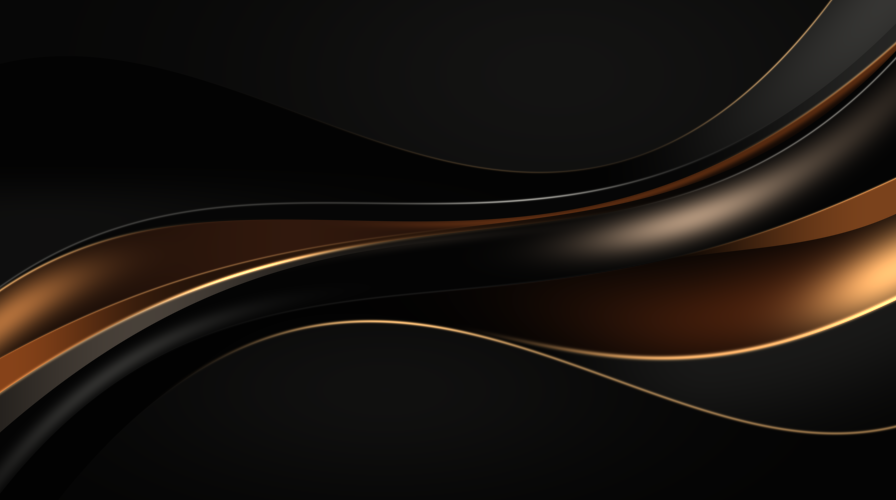
A Shadertoy shader for this background:

```glsl
// Draws flowing black, copper and steel ribbons with fine gilded edges.

// Bell-shaped falloff around a centre.
float bell(float x, float centre, float width) {
    float t = (x - centre) / width;
    return exp(-t * t);
}

// Quartic through five heights spaced evenly across the canvas.
float wave(float x, vec4 h, float last) {
    float s = x * 4.0;
    float a = s - 1.0, b = s - 2.0, c = s - 3.0, d = s - 4.0;
    return h.x * a * b * c * d / 24.0 - h.y * s * b * c * d / 6.0
         + h.z * s * a * c * d / 4.0 - h.w * s * a * b * d / 6.0
         + last * s * a * b * c / 24.0;
}

// Approximate distance below a wave, in canvas heights.
float depth(vec2 p, vec4 h, float last) {
    float y = wave(p.x, h, last);
    float slope = (wave(p.x + 0.002, h, last) - y) / 0.002;
    slope *= iResolution.y / iResolution.x;
    return (y - p.y) / sqrt(1.0 + slope * slope);
}

float below(float d) {
    float px = 0.8 / iResolution.y;
    return smoothstep(-px, px, d);
}

// Soft thin stroke along a wave.
float stroke(float d, float width) {
    return bell(d, 0.0, max(width, 0.7 / iResolution.y));
}

void mainImage(out vec4 fragColor, in vec2 fragCoord) {
    vec2 p = fragCoord / iResolution.xy;
    float x = p.x, y = p.y;
    vec3 steel = vec3(0.62, 0.52, 0.43);
    vec3 gold = vec3(0.95, 0.72, 0.44);
    vec3 copper = vec3(0.50, 0.24, 0.08);
    vec3 graphite = vec3(1.0, 0.99, 0.95);

    float crest = depth(p, vec4(0.872, 0.826, 0.677, 0.716), 1.198);
    float silver = depth(p, vec4(0.426, 0.586, 0.593, 0.660), 0.953);
    float ribbon = depth(p, vec4(0.419, 0.558, 0.558, 0.635), 0.914);
    float fold = depth(p, vec4(0.284, 0.465, 0.542, 0.619), 0.898);
    float rim = depth(p, vec4(0.214, 0.442, 0.533, 0.605), 0.884);
    float band = depth(p, vec4(0.135, 0.419, 0.519, 0.570), 0.826);
    float sash = depth(p, vec4(0.012, 0.342, 0.419, 0.484), 0.644);
    float hem = depth(p, vec4(-0.544, 0.302, 0.347, 0.281), 0.400);
    float base = depth(p, vec4(-0.163, 0.288, 0.342, 0.200), 0.147);

    // Backdrop
    vec3 col = graphite * (0.025 + 0.05 * bell(x, 0.62, 0.35) * bell(y, 0.85, 0.35));

    // Upper black sweep, paler toward its lower left and right end
    float sheen = 0.045 * smoothstep(0.68, 0.56, y) * bell(x, 0.05, 0.3)
                + 0.20 * smoothstep(0.66, 1.0, x) * bell(silver, -0.05, 0.14);
    col = mix(col, graphite * (0.012 + sheen), below(crest));
    col += gold * stroke(crest, 0.002) * (0.18 * bell(x, 0.55, 0.15) + 0.6 * bell(x, 0.88, 0.1));

    // Silver crease
    col = mix(col, graphite * (0.025 + 0.12 * smoothstep(0.75, 1.0, x)), below(silver));
    col += graphite * stroke(silver, 0.0022) * (0.18 + 0.4 * bell(x, 0.58, 0.1)) * smoothstep(0.9, 0.65, x);

    // Copper ribbon
    vec3 bronze = vec3(0.17, 0.085, 0.045) * (0.35 + 0.75 * bell(x, 0.33, 0.22));
    bronze += vec3(0.62, 0.40, 0.21) * bell(x, 0.0, 0.1) * bell(ribbon, 0.055, 0.045);
    bronze += copper * 0.55 * bell(ribbon, 0.006, 0.009) * smoothstep(0.35, 0.6, x);
    col = mix(col, bronze, below(ribbon));
    col += gold * stroke(ribbon, 0.0025) * (0.65 * bell(x, 0.0, 0.14) + 0.45 * smoothstep(0.75, 1.0, x));

    // Burnt fold and its bright rim
    vec3 ember = copper * (bell(x, 0.0, 0.14) + 0.3 * bell(x, 0.4, 0.25)) + 0.015;
    col = mix(col, ember, below(fold));
    col += gold * 0.35 * stroke(fold, 0.002) * bell(x, 0.2, 0.2);

    // Steel tube on the right, grey strip on the left
    float shine = bell(x, 0.765, 0.11) + 0.28 * bell(x, 0.93, 0.14);
    vec3 tube = steel * shine * bell(rim, 0.052, 0.037) + 0.014;
    vec3 strip = vec3(0.27, 0.24, 0.21) * bell(x, 0.16, 0.19) * (1.0 - below(band));
    strip += vec3(0.07, 0.06, 0.05) * bell(x, 0.48, 0.12) * bell(rim, 0.012, 0.01);
    col = mix(col, tube + strip, below(rim));
    col += gold * stroke(rim, 0.0035) * (bell(x, 0.28, 0.09) + 0.4 * bell(x, 0.12, 0.35));
    col += graphite * 0.38 * stroke(rim, 0.002) * smoothstep(0.68, 0.95, x);
    col += graphite * 0.17 * bell(sash, -0.022, 0.018) * bell(x, 0.12, 0.15);

    // Dark copper sash with a lit upper lip
    float lip = 0.065 * smoothstep(0.72, 1.0, x);
    vec3 cloth = vec3(0.25, 0.105, 0.035) * bell(x, 0.84, 0.2) * bell(hem, -0.08, 0.1);
    cloth += gold * bell(x, 1.0, 0.09) * bell(hem, -0.055, 0.065);
    vec3 lipColor = vec3(0.48, 0.26, 0.11) * smoothstep(0.7, 0.98, x);
    cloth = mix(lipColor, cloth + 0.008, below(sash - lip));
    col = mix(col, cloth, below(sash));
    col += gold * 0.45 * stroke(sash, 0.002) * smoothstep(0.72, 1.0, x);
    col += graphite * 0.07 * stroke(sash, 0.002) * bell(x, 0.45, 0.2);

    // Graphite wedge under the sash
    float wedge = 0.012 + 0.085 * smoothstep(0.55, 0.8, x) * bell(hem, 0.0, 0.16);
    col = mix(col, graphite * wedge, below(hem));
    col += gold * stroke(hem + 0.003, 0.0045) * 0.9 * smoothstep(0.5, 0.78, x);

    // Lowest plane and its gilded outline
    float floorGlow = 0.014 + 0.05 * bell(x, 0.43, 0.3) * bell(y, 0.22, 0.22);
    col = mix(col, graphite * floorGlow, below(base));
    col += gold * stroke(base, 0.003) * (0.55 * smoothstep(0.16, 0.5, x) + 0.5 * bell(x, 0.43, 0.12));

    fragColor = vec4(clamp(col, 0.0, 1.0), 1.0);
}
```
